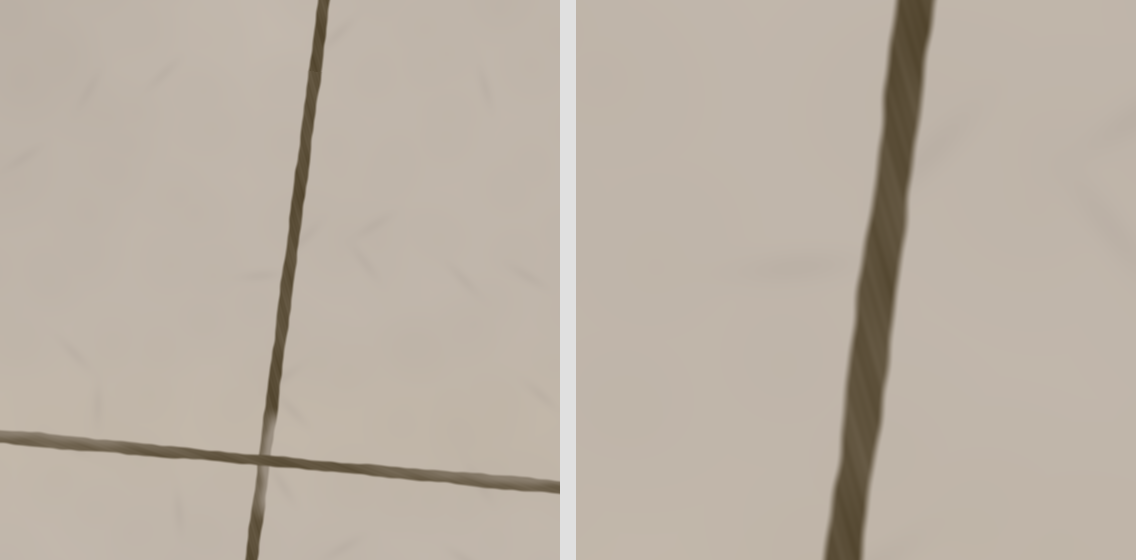
Left, the full canvas; right, a detail of the centre.
Reproduce this texture procedurally as a WebGL 2 fragment shader.

```glsl
#version 300 es
precision highp float;
// Pale floor tiles meeting at one slightly tilted crossing of worn brown joints.
// Joints are distances to a skewed grid; layered sines make their wobble and
// streaks, and cellular noise gives the tiles faint mottling and scuffs.

uniform vec2 u_resolution;
out vec4 outColor;

// Layout, in canvas units
const vec2 PERIOD = vec2(1.4);               // tile size, larger than the view
const vec2 OFFSET = vec2(0.449, 0.2205);     // where the joints meet the axes
const vec2 SLOPE = vec2(0.130, -0.091);      // lean of upright and level joints
const vec2 HALF_WIDTH = vec2(0.0108, 0.0112);
const float SOFTNESS = 0.0030;
const float WOBBLE = 0.0010;

// Colours
const vec3 TILE = vec3(0.752, 0.712, 0.668);
const vec3 TILE_WARM = vec3(0.765, 0.720, 0.660);
const vec3 SCUFF = vec3(0.66, 0.62, 0.585);
const vec3 GROUT_DEEP = vec3(0.31, 0.26, 0.17);
const vec3 GROUT_MID = vec3(0.43, 0.38, 0.30);
const vec3 GROUT_PALE = vec3(0.60, 0.555, 0.50);

vec2 hash2(vec2 p) {
  vec3 q = fract(p.xyx * vec3(0.1031, 0.1030, 0.0973));
  q += dot(q, q.yzx + 33.33);
  return fract((q.xx + q.yz) * q.zy);
}

// Distance to the nearest scattered point
float cellular(vec2 p) {
  vec2 cell = floor(p);
  float nearest = 2.0;
  for (int j = -1; j <= 1; j++)
    for (int i = -1; i <= 1; i++) {
      vec2 c = cell + vec2(i, j);
      nearest = min(nearest, distance(p, c + hash2(c)));
    }
  return nearest;
}

// Smooth irregular signal in about -1..1
float waves(float x, float seed) {
  return 0.5 * sin(x + seed) + 0.3 * sin(2.3 * x + 1.7 * seed)
       + 0.2 * sin(5.1 * x + 2.9 * seed);
}

// Short slanted marks, present in a few cells only
float scuffs(vec2 p) {
  vec2 cell = floor(p);
  float mark = 0.0;
  for (int j = -1; j <= 1; j++)
    for (int i = -1; i <= 1; i++) {
      vec2 c = cell + vec2(i, j);
      vec2 r = hash2(c + 17.0);
      float angle = 3.14159 * hash2(c + 43.0).x;
      vec2 dir = vec2(cos(angle), sin(angle));
      vec2 d = p - c - r;
      vec2 local = vec2(dot(d, dir), dot(d, vec2(-dir.y, dir.x)));
      local *= vec2(4.0, 15.0);
      mark += step(0.70, hash2(c + 71.0).y) * exp(-dot(local, local));
    }
  return mark;
}

vec3 tileColor(vec2 p) {
  float broad = waves(4.0 * p.x + 2.0 * p.y, 1.3) * waves(5.0 * p.y - p.x, 0.6);
  float mottle = cellular(p * 9.0) - 0.45;
  float warmth = 0.6 * exp(-pow((p.y - 0.23) / 0.14, 2.0));
  vec3 color = mix(TILE, TILE_WARM, warmth);
  color += 0.012 * broad + 0.009 * mottle;
  color -= 0.018 * (1.0 - smoothstep(0.0, 0.45, p.x)) * smoothstep(0.3, 1.0, p.y);
  return mix(color, SCUFF, 0.22 * min(scuffs(p * 7.0), 1.0));
}

// Grout tone: fading 0..1 lightens it, streaks run slantwise along the joint
vec3 groutColor(float across, float along, float fading, float seed) {
  float streak = waves(85.0 * along + 2.2 * across, seed);
  float patches = waves(17.0 * along, seed + 2.0);
  float tone = 0.42 + 0.22 * patches + 0.24 * streak;
  vec3 color = mix(GROUT_DEEP, GROUT_MID, clamp(tone, 0.0, 1.0));
  float strand = smoothstep(-0.7, 0.8, across + 0.6 * waves(24.0 * along, seed));
  return mix(color, GROUT_PALE, fading * mix(0.35, 1.0, strand));
}

// Coverage of a joint with wandering centre and uneven width
float joint(float across, float along, float halfWidth, float seed, float blur) {
  float d = across + WOBBLE * waves(42.0 * along, seed);
  float w = halfWidth * (1.0 + 0.12 * waves(31.0 * along, seed + 4.0));
  return 1.0 - smoothstep(-blur, blur, abs(d) - w);
}

void main() {
  float side = min(u_resolution.x, u_resolution.y);
  vec2 p = gl_FragCoord.xy / side;
  float blur = max(SOFTNESS, 0.75 / side);

  // Skewed grid: signed distance to the nearest joint in each direction
  vec2 grid = (p - OFFSET - SLOPE * p.yx) / sqrt(1.0 + SLOPE * SLOPE);
  vec2 d = grid - PERIOD * round(grid / PERIOD);
  vec2 across = d / HALF_WIDTH;

  vec3 color = tileColor(p);

  // Upright joint, rubbed pale around the crossing
  float rubbed = 1.0 - smoothstep(0.065, 0.105, abs(d.y + 0.006));
  vec3 upright = groutColor(across.x, d.y, rubbed, 1.0);
  color = mix(color, upright, joint(d.x, d.y, HALF_WIDTH.x, 1.0, blur));

  // Level joint, narrow and dark at the crossing, paler further out
  float outer = smoothstep(0.08, 0.42, abs(d.x - 0.04));
  float levelWidth = HALF_WIDTH.y * mix(0.80, 1.08, outer);
  vec3 level = groutColor(across.y, 0.6 * d.x, 0.15 + 0.6 * outer, 3.4);
  color = mix(color, level, joint(d.y, d.x, levelWidth, 3.4, blur));

  outColor = vec4(color, 1.0);
}
```
